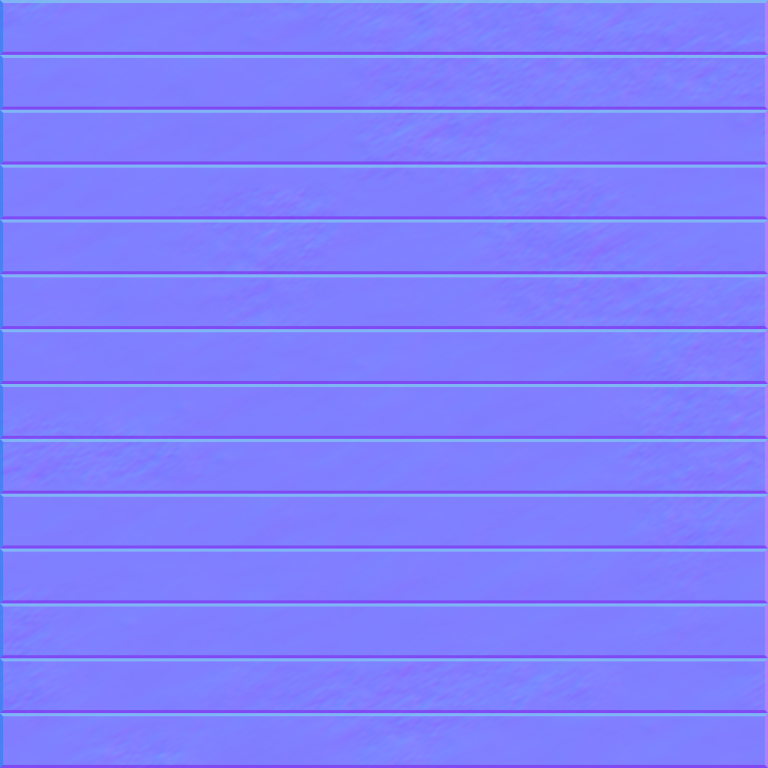
This texture map is drawn by a WebGL 1 fragment shader. Its source:

```glsl
precision highp float;
// Tangent-space normal map of stacked horizontal boards, one board per row.
// Every board has a narrow mitred bevel on its four sides; the flat faces
// carry faint slanted grain from noise slopes, with rough patches and dents.

#define ROWS 14.0          // boards from bottom to top
#define BEVEL 0.056        // bevel width, in board heights
#define BEVEL_SLOPE 0.42   // sideways part of the bevel normal
#define GRAIN_SLOPE 0.020  // strength of the surface grain
#define GRAIN_SCALE 1.3    // grain cells per board height
#define GRAIN_TILT 0.5     // slant of the grain, in radians
#define DENT_SLOPE 0.07    // strength of the small dents
#define DENT_CHANCE 0.35   // share of boards with a dent

uniform vec2 u_resolution;

float hash(vec2 p) {
  p = fract(p * vec2(0.1031, 0.1137));
  p += dot(p, p.yx + 33.33);
  return fract((p.x + p.y) * p.x * 7.13);
}

float valueNoise(vec2 p) {
  vec2 cell = floor(p);
  vec2 f = fract(p);
  f = f * f * f * (f * (f * 6.0 - 15.0) + 10.0);
  float low = mix(hash(cell), hash(cell + vec2(1.0, 0.0)), f.x);
  float high = mix(hash(cell + vec2(0.0, 1.0)), hash(cell + vec2(1.0, 1.0)), f.x);
  return mix(low, high, f.y);
}

// Layered height; roughness sets the weight of the finer layers.
float grainHeight(vec2 p, float roughness) {
  float c = cos(GRAIN_TILT);
  float s = sin(GRAIN_TILT);
  p = mat2(c, -s, s, c) * p * GRAIN_SCALE * vec2(0.65, 1.3);
  float height = 0.0;
  float weight = 1.0;
  for (int i = 0; i < 4; i++) {
    height += weight * valueNoise(p);
    p = p * 2.03 + vec2(17.3, 9.1);
    weight *= roughness;
  }
  return height;
}

vec2 grainSlope(vec2 p, float row) {
  float patches = smoothstep(0.45, 0.85, valueNoise(p * vec2(0.4, 0.7) + 51.0));
  float roughness = mix(0.34, 0.56, patches);
  vec2 q = p + vec2(hash(vec2(row, 7.0)) * 40.0 + 60.0, row * 5.0 + 60.0);
  vec2 e = vec2(0.05, 0.0);
  float here = grainHeight(q, roughness);
  vec2 rise = vec2(grainHeight(q + e.xy, roughness), grainHeight(q + e.yx, roughness)) - here;
  return -rise / e.x * GRAIN_SLOPE * mix(0.6, 1.1, patches);
}

// One small shallow pit at a random place on some boards.
vec2 dentSlope(vec2 p, float row) {
  vec2 centre = vec2(hash(vec2(row, 21.0)) * ROWS,
                     row + mix(0.25, 0.8, hash(vec2(row, 34.0))));
  vec2 d = (p - centre) / vec2(0.16, 0.10);
  float present = step(hash(vec2(row, 55.0)), DENT_CHANCE);
  return d * exp(-dot(d, d)) * DENT_SLOPE * present;
}

void main() {
  // Board heights are the unit of length.
  vec2 p = gl_FragCoord.xy / u_resolution * ROWS;
  vec2 pixel = ROWS / u_resolution;
  float row = floor(p.y);

  // Signed offset from the nearest seam and from the nearest side edge.
  float seam = p.y - floor(p.y + 0.5);
  float side = p.x < 0.5 * ROWS ? p.x : p.x - ROWS;
  vec2 offset = vec2(side, seam);
  vec2 dist = abs(offset);

  // Bevel coverage, then the mitre that picks one facet at the corners.
  vec2 bevel = clamp((BEVEL - dist) / pixel + 0.5, 0.0, 1.0);
  float mitre = clamp((dist.y - dist.x) / (pixel.x + pixel.y) + 0.5, 0.0, 1.0);
  vec2 facet = bevel * vec2(mitre, 1.0 - mitre);

  // Facets lean outward: left and right in x, down and up in y.
  vec2 outward = -clamp(offset / (0.5 * pixel), -1.0, 1.0);
  vec2 slope = facet * outward * BEVEL_SLOPE;

  float face = 1.0 - 0.6 * max(bevel.x, bevel.y);
  slope += (grainSlope(p, row) + dentSlope(p, row)) * face;

  float up = sqrt(max(1.0 - dot(slope, slope), 0.0));
  gl_FragColor = vec4(vec3(slope, up) * 0.5 + 0.5, 1.0);
}
```
